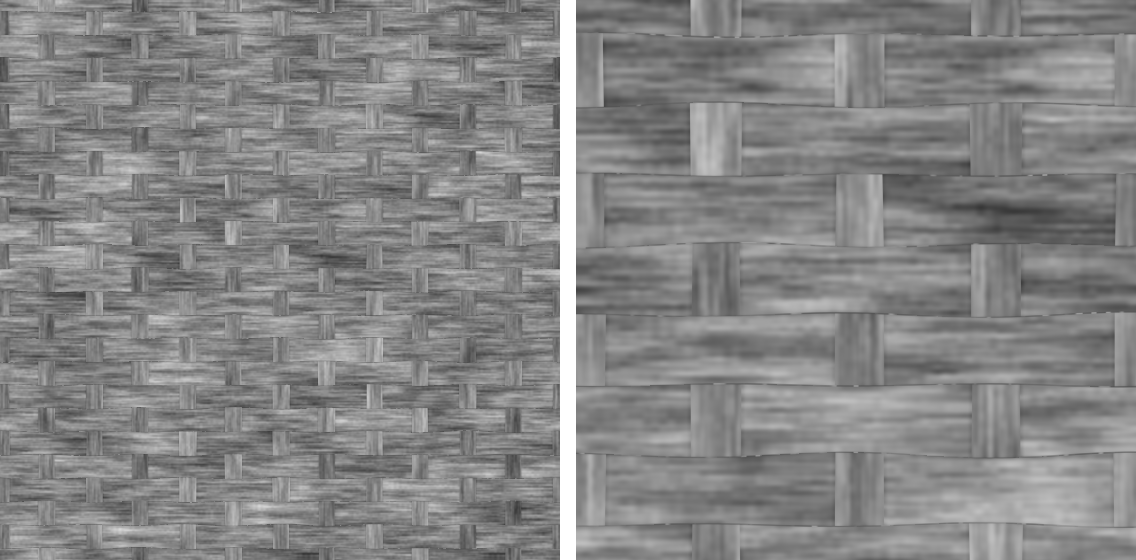
Left, the full canvas; right, a detail of the centre.
This texture is drawn by a WebGL 1 fragment shader. Its source:

```glsl
precision highp float;
uniform vec2 u_resolution;

#define COLUMNS 12.0
#define ROWS 24.0
#define STRIP_HALF 0.178   // half width of an upright strip, in columns
#define STAGGER 0.025      // sideways shift of every other upright
#define BULGE 0.028        // swelling of a row where an upright shows
#define WOBBLE 0.014       // unevenness of the row edges
#define GAP 0.0004         // half width of the gap between rows
#define BASE_TONE 0.53
#define GRAIN 0.215
#define TAU 6.2831853

float hash(vec2 p) {
  vec3 q = fract(p.xyx * 0.1031);
  q += dot(q, q.yzx + 33.33);
  return fract((q.x + q.y) * q.z);
}

// Smooth value noise, centred on zero
float noise(vec2 p) {
  vec2 i = floor(p), f = fract(p);
  f = f * f * (3.0 - 2.0 * f);
  float low = mix(hash(i), hash(i + vec2(1.0, 0.0)), f.x);
  float high = mix(hash(i + vec2(0.0, 1.0)), hash(i + vec2(1.0, 1.0)), f.x);
  return mix(low, high, f.y) - 0.5;
}

// Streaks that run along x, from broad stains to fine threads
float fibre(vec2 p, float seed) {
  vec2 shift = vec2(seed * 91.0, seed * 57.0);
  float streaks = 0.6 * noise(p * vec2(10.0, 36.0) + shift)
                + 0.9 * noise(p * vec2(17.0, 85.0) + shift + 13.0)
                + 0.75 * noise(p * vec2(34.0, 165.0) + shift + 29.0)
                + 0.6 * noise(p * vec2(9.0, 290.0) + shift + 47.0)
                + 0.55 * noise(p * vec2(55.0, 330.0) + shift + 61.0)
                + 0.3 * noise(p * vec2(210.0, 240.0) + shift + 83.0);
  return GRAIN * streaks;
}

// Layered sines for slow changes of tone; they wrap at the canvas edge
float stain(vec2 p) {
  vec2 a = TAU * p;
  return 0.024 * sin(a.x + 2.0 * a.y + 1.5 * sin(2.0 * a.x - a.y))
       + 0.026 * sin(2.0 * a.x - 5.0 * a.y + 2.0 * sin(a.x + 3.0 * a.y))
       + 0.016 * sin(3.0 * a.x + 9.0 * a.y + 1.0);
}

void main() {
  vec2 uv = gl_FragCoord.xy / u_resolution;
  float px = 1.0 / min(u_resolution.x, u_resolution.y);
  float x = uv.x * COLUMNS;
  float flatY = uv.y * ROWS + 0.5;

  // Bend the row edges around the uprights
  float y = flatY - BULGE * cos(0.5 * TAU * x) * cos(0.5 * TAU * flatY);
  y += WOBBLE * sin(TAU * 5.0 * uv.x + 4.0 * sin(TAU * 7.0 * uv.y));
  float row = mod(floor(y), ROWS);
  float across = fract(y);
  float grainY = (across + flatY - y) / ROWS;   // keeps the grain straight

  // Locate the lying piece and the upright nearest to this point
  x -= STAGGER * mod(row, 2.0);
  float start = x - row - 1.0;
  float along = mod(start, 2.0);
  float side = mod(along + 1.0, 2.0) - 1.0;
  float piece = mod(floor(0.5 * start), 0.5 * COLUMNS);
  float column = mod(floor(x + 0.5), COLUMNS);
  float pieceSeed = hash(vec2(piece + 3.0, row + 11.0));
  float uprightSeed = hash(vec2(column + 41.0, row + 5.0));

  // Lying strip
  float lying = BASE_TONE + stain(uv) + 0.06 * (pieceSeed - 0.5);
  lying += fibre(vec2(along / COLUMNS, grainY), pieceSeed);

  // Upright strip, slightly tapered, with its grain turned
  float upright = BASE_TONE - 0.015 + 0.5 * stain(uv);
  upright += 0.12 * (hash(vec2(column, 77.0)) - 0.5) + 0.08 * (uprightSeed - 0.5);
  upright += 0.85 * fibre(vec2(grainY, side / COLUMNS), uprightSeed);
  float halfWidth = STRIP_HALF + 0.02 * (uprightSeed - 0.5) * (across + 0.5);
  float edge = (abs(side) - halfWidth) / COLUMNS;
  upright += 0.03 * smoothstep(-0.0035, -0.001, edge);
  lying -= 0.05 * (1.0 - smoothstep(0.0, 0.003, edge));
  float tone = mix(upright, lying, smoothstep(-0.7 * px, 0.7 * px, edge));

  // Thin gap between rows: broken shadow with pale frayed specks
  float gapDistance = min(across, 1.0 - across) / ROWS;
  float boundary = mod(floor(y + 0.5), ROWS);
  float line = 1.0 - smoothstep(GAP - 0.5 * px, GAP + 0.7 * px, gapDistance);
  float wear = noise(vec2(uv.x * 36.0, boundary * 7.3)) + 0.5;
  float fray = noise(vec2(uv.x * 240.0, boundary * 5.7 + 60.0)) + 0.5;
  tone -= 0.02 * (1.0 - smoothstep(0.0, 0.002, gapDistance));
  tone = mix(tone, 0.32, line * (0.15 + 0.6 * wear));
  tone = mix(tone, 0.68, line * smoothstep(0.6, 0.85, fray) * wear);

  gl_FragColor = vec4(vec3(clamp(tone, 0.0, 1.0)), 1.0);
}
```
